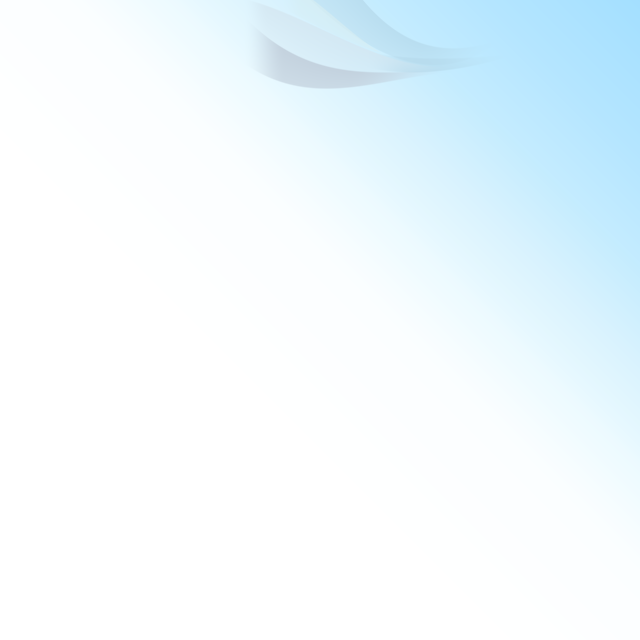
Write a WebGL 2 fragment shader that draws this background.

```glsl
#version 300 es
precision highp float;
// Pale blue diagonal sky gradient with translucent feathered ribbons along the top edge.
uniform vec2 u_resolution;
out vec4 outColor;

// Height of a cubic Bezier curve whose x runs evenly with s
float curve(vec4 k, float s) {
  float r = 1.0 - s;
  return dot(k, vec4(r * r * r, 3.0 * r * r * s, 3.0 * r * s * s, s * s * s));
}

// Lays a ribbon between two curves; alpha runs from the upper to the lower edge
vec3 ribbon(vec3 base, vec2 p, vec2 span, vec4 upper, vec4 lower,
            vec3 tint, vec2 alpha, vec2 fade) {
  float s = (p.x - span.x) / (span.y - span.x);
  if (s < 0.0 || s > 1.0) return base;
  float top = curve(upper, s);
  float bottom = curve(lower, s);
  float soft = 100.0 / u_resolution.y;
  float cover = smoothstep(-soft, soft, p.y - top) * smoothstep(-soft, soft, bottom - p.y);
  float across = clamp((p.y - top) / max(bottom - top, 0.01), 0.0, 1.0);
  float ends = smoothstep(0.0, fade.x, s) * smoothstep(0.0, fade.y, 1.0 - s);
  return mix(base, tint, cover * ends * mix(alpha.x, alpha.y, across));
}

// Diagonal wash from white to sky blue
vec3 sky(float t) {
  vec3 c = mix(vec3(1.0), vec3(0.985, 0.996, 1.0), smoothstep(-0.3, 0.14, t));
  c = mix(c, vec3(0.92, 0.98, 1.0), smoothstep(0.08, 0.32, t));
  c = mix(c, vec3(0.85, 0.95, 0.995), clamp((t - 0.27) / 0.16, 0.0, 1.0));
  c = mix(c, vec3(0.77, 0.925, 0.998), clamp((t - 0.43) / 0.15, 0.0, 1.0));
  c = mix(c, vec3(0.71, 0.90, 1.0), clamp((t - 0.58) / 0.17, 0.0, 1.0));
  return mix(c, vec3(0.64, 0.875, 1.0), clamp((t - 0.75) / 0.25, 0.0, 1.0));
}

void main() {
  vec2 uv = gl_FragCoord.xy / u_resolution;
  vec3 color = sky(uv.x + uv.y - 1.0);

  // Percent of the canvas, measured down from the top
  vec2 p = vec2(uv.x, 1.0 - uv.y) * 100.0;
  vec4 greyCrest = vec4(2.4, 14.0, 10.8, 11.2);
  vec4 paleCrest = vec4(-0.2, 2.5, 11.5, 10.3);

  // Blue band sweeping right, then the thin tail
  color = ribbon(color, p, vec2(48.0, 78.0), vec4(-15.0, 8.0, 9.5, 6.3),
                 vec4(-0.5, 9.0, 14.0, 6.6), vec3(0.70, 0.84, 0.91), vec2(0.65, 0.4), vec2(0.01, 0.45));
  color = ribbon(color, p, vec2(57.0, 80.0), vec4(8.0, 9.7, 9.2, 8.5),
                 vec4(10.5, 12.2, 11.0, 8.7), vec3(0.69, 0.83, 0.90), vec2(0.4, 0.6), vec2(0.3, 0.6));

  // Pale inner feathers
  color = ribbon(color, p, vec2(44.0, 66.0), vec4(-3.0, 0.0, 11.0, 10.0),
                 vec4(1.2, 5.0, 9.0, 9.6), vec3(0.84, 0.93, 0.95), vec2(0.75, 0.4), vec2(0.15, 0.3));
  color = ribbon(color, p, vec2(38.0, 71.0), paleCrest, greyCrest,
                 vec3(0.83, 0.90, 0.94), vec2(0.75, 0.35), vec2(0.12, 0.4));

  // Grey lower feather, dissolving to the left
  color = ribbon(color, p, vec2(38.0, 71.0), greyCrest, vec4(9.8, 17.6, 11.8, 11.3),
                 vec3(0.75, 0.80, 0.85), vec2(0.85, 0.65), vec2(0.2, 0.5));

  outColor = vec4(color, 1.0);
}
```
